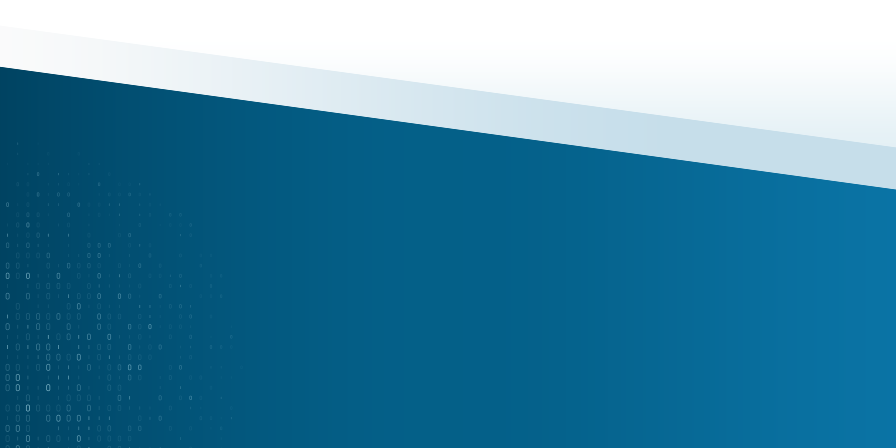
Write a Shadertoy shader that draws this background.

```glsl
// A blue panel under a slanted pale ribbon and a white sky, with a fading grid
// of tiny rings and bars at the lower left. Half planes give the slanted edges,
// smooth ramps give the colours, and a hash per grid cell varies the marks.

const vec3 WHITE     = vec3(1.0);
const vec3 SKY_HAZE  = vec3(0.89, 0.94, 0.96);
const vec3 RIBBON    = vec3(0.775, 0.87, 0.918);
const vec3 DEEP_BLUE = vec3(0.0, 0.262, 0.382);
const vec3 MID_BLUE  = vec3(0.016, 0.375, 0.535);
const vec3 LIT_BLUE  = vec3(0.04, 0.455, 0.65);
const vec3 MARK_TINT = vec3(0.62, 0.82, 0.88);

const float CELL = 0.0227;                      // grid pitch
const vec2 GRID_ORIGIN = vec2(0.0056, 0.0098);
const vec2 CLOUD_CENTER = vec2(0.0, 0.15);
const vec2 CLOUD_RADII = vec2(0.56, 0.54);

float hash(vec2 cell, float seed) {
    vec3 q = fract(vec3(cell.xyx) * vec3(0.1031, 0.1030, 0.0973) + seed * 0.173);
    q += dot(q, q.yzx + 33.33);
    return fract((q.x + q.y) * q.z);
}

// Coverage of a shape from its signed distance, smoothed over one pixel.
float coverage(float distance, float pixel) {
    return 1.0 - smoothstep(-0.5 * pixel, 0.5 * pixel, distance);
}

// Signed distance to the region below a line given by its end heights.
float belowLine(vec2 p, float left, float right, float width) {
    float slope = (right - left) / width;
    return (p.y - left - slope * p.x) / sqrt(1.0 + slope * slope);
}

float segmentDistance(vec2 p, float halfLength) {
    p.y -= clamp(p.y, -halfLength, halfLength);
    return length(p);
}

// An upright oval ring or a short upright bar.
float markDistance(vec2 p, float size, bool isRing) {
    float bar = segmentDistance(p, size * 0.5);
    return isRing ? abs(bar - size * 0.55) : bar;
}

// Opacity of the scattered marks, dimmer and smaller away from the cloud center.
float markOpacity(vec2 p, float pixel) {
    vec2 grid = (p - GRID_ORIGIN) / CELL;
    vec2 cell = floor(grid);
    vec2 local = (fract(grid) - 0.5) * CELL;
    vec2 center = (cell + 0.5) * CELL + GRID_ORIGIN;

    float reach = length((center - CLOUD_CENTER) / CLOUD_RADII);
    float fade = 1.0 - smoothstep(0.2, 1.05, reach);
    float size = CELL * mix(0.12, 0.29, fade);
    float stroke = CELL * 0.045;
    float d = markDistance(local, size, hash(cell, 1.0) > 0.45) - stroke;

    float present = step(hash(cell, 2.0), mix(0.45, 0.9, fade));
    float glow = mix(0.12, 0.65, pow(hash(cell, 3.0), 3.0));
    float inside = step(reach, 1.0) * step(0.0, cell.x);
    return coverage(d, pixel) * present * glow * inside * mix(0.3, 1.0, fade);
}

vec3 skyColor(float y) {
    return mix(SKY_HAZE, WHITE, smoothstep(0.64, 0.93, y));
}

vec3 ribbonColor(float u) {
    return mix(WHITE * 0.985, RIBBON, smoothstep(-0.08, 0.8, u));
}

vec3 panelColor(float u) {
    vec3 color = mix(DEEP_BLUE, MID_BLUE, 1.0 - pow(1.0 - min(u / 0.46, 1.0), 1.4));
    return mix(color, LIT_BLUE, smoothstep(0.5, 1.06, u));
}

void mainImage(out vec4 fragColor, in vec2 fragCoord) {
    vec2 p = fragCoord / iResolution.y;
    float pixel = 1.0 / iResolution.y;
    float width = iResolution.x / iResolution.y;
    float u = p.x / width;

    // Sky and ribbon
    vec3 color = skyColor(p.y);
    float ribbon = coverage(belowLine(p, 0.943, 0.671, width), pixel);
    color = mix(color, ribbonColor(u), ribbon);

    // Blue panel with its marks
    vec3 panel = mix(panelColor(u), MARK_TINT, markOpacity(p, pixel));
    float body = coverage(belowLine(p, 0.851, 0.577, width), pixel);
    color = mix(color, panel, body);

    fragColor = vec4(color, 1.0);
}
```
